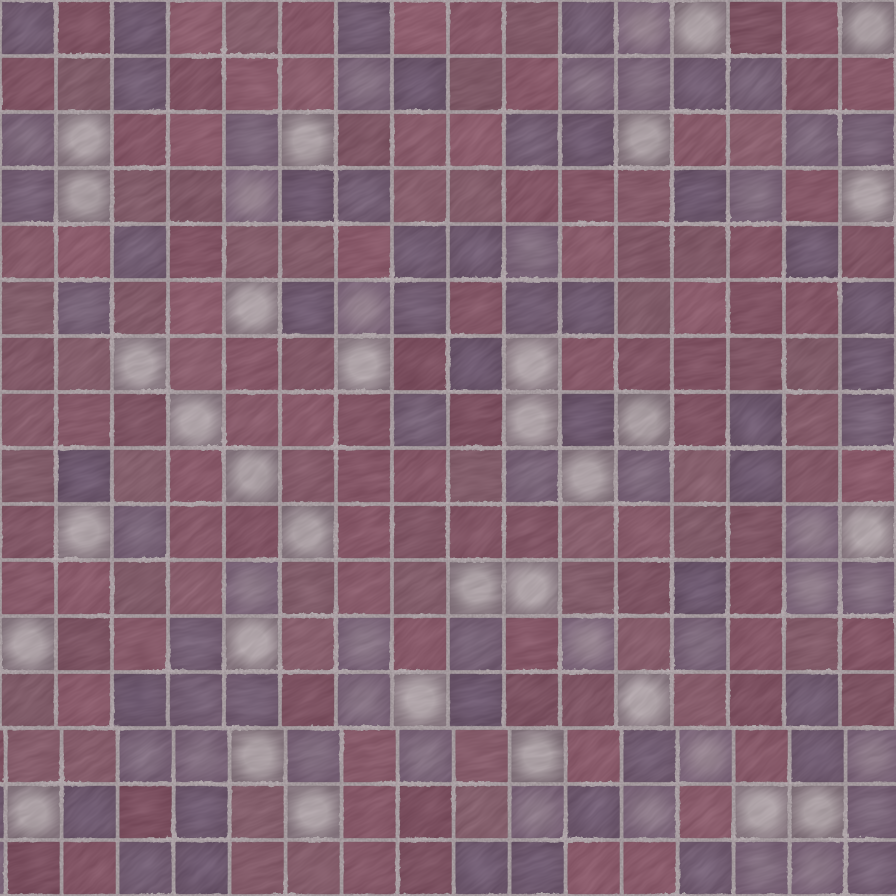
Write a three.js fragment shader that draws this pattern.

```glsl
// A 16 by 16 mosaic of rose, violet and pale stone tiles set in grey grout.
// Cell hashes choose each glaze; rotated gradient noise draws its brushed veins,
// and finer noise chips the edges of a rounded-box distance function.

varying vec2 vUv;

float hash(vec2 p) {
  p = fract(p * vec2(0.1031, 0.1137));
  p += dot(p, p.yx + 33.33);
  return fract((p.x + p.y) * p.x * 17.0);
}

vec2 gradient(vec2 cell) {
  float angle = 6.2832 * hash(cell + 71.0);
  return vec2(cos(angle), sin(angle));
}

float gradientNoise(vec2 p) {
  vec2 i = floor(p), f = fract(p);
  vec2 u = f * f * f * (f * (f * 6.0 - 15.0) + 10.0);
  vec2 e = vec2(1.0, 0.0);
  float low = mix(dot(gradient(i), f), dot(gradient(i + e), f - e), u.x);
  float high = mix(dot(gradient(i + e.yx), f - e.yx), dot(gradient(i + 1.0), f - 1.0), u.x);
  return mix(low, high, u.y);
}

// Veins stretched along a direction that differs from tile to tile
float brushedVeins(vec2 q, vec2 id) {
  float angle = mix(0.15, 0.8, hash(id + 13.0));
  float c = cos(angle), s = sin(angle);
  vec2 along = vec2(c * q.x + s * q.y, c * q.y - s * q.x);
  along += 0.03 * gradientNoise(q * 5.0 + id * 3.0);
  vec2 offset = id * 7.3 + 50.0;
  return gradientNoise(along * vec2(1.6, 8.0) + offset)
       + 0.6 * gradientNoise(along * vec2(3.0, 21.0) + offset);
}

vec3 glaze(vec2 q, vec2 id) {
  float kind = hash(id + 5.0);
  float shade = hash(id + 29.0);
  float tint = hash(id + 47.0);
  float glow = 1.0 - smoothstep(0.05, 0.62, length(q + 0.05 * (tint - 0.5)));

  vec3 rose = mix(vec3(0.53, 0.34, 0.41), vec3(0.62, 0.41, 0.48), shade);
  rose = mix(rose, vec3(0.56, 0.42, 0.47), 0.75 * tint * tint) + 0.025 * (glow - 0.5);

  vec3 violetRim = mix(vec3(0.43, 0.34, 0.43), vec3(0.53, 0.43, 0.52), shade);
  vec3 violetCore = mix(vec3(0.50, 0.41, 0.51), vec3(0.67, 0.59, 0.64), shade * shade);
  vec3 violet = mix(violetRim, violetCore, glow);

  vec3 pale = mix(vec3(0.58, 0.51, 0.55), vec3(0.77, 0.72, 0.74), min(1.0, glow * 1.35));
  pale -= 0.04 * shade;

  vec3 color = kind < 0.55 ? rose : (kind < 0.87 ? violet : pale);
  return color + 0.055 * brushedVeins(q, id);
}

void main() {
  // Grid, with the three lowest rows nudged sideways
  vec2 p = vUv * 16.0;
  p.x -= 0.1 * step(p.y, 3.0);
  vec2 id = floor(p) + 20.0;
  vec2 q = fract(p) - 0.5;

  // Rounded tile with patchy chipping, strongest along its lower edge
  float d = length(max(abs(q) - 0.445, 0.0)) - 0.022;
  float wear = smoothstep(-0.25, 0.4, gradientNoise(p * 1.3 + 90.0));
  wear *= mix(0.6, 1.0, smoothstep(0.3, -0.45 + 0.9, -q.y));
  float chips = gradientNoise(p * 13.0 + 200.0) + 0.5 * gradientNoise(p * 29.0 + 300.0);
  float edge = max(abs(q.x), abs(q.y)) - 0.467;
  d = max(d, edge + (0.012 + 0.055 * chips) * wear);

  // Glaze with a darkened rim
  vec3 tile = glaze(q, id);
  tile *= 1.0 - 0.13 * smoothstep(-0.07, 0.0, d);

  // Speckled grout, lighter in worn areas
  float speckle = gradientNoise(p * 24.0 + 400.0);
  vec3 grout = vec3(0.64, 0.60, 0.615) + 0.07 * speckle + 0.05 * wear;

  float cover = smoothstep(-0.014, 0.014, d);
  gl_FragColor = vec4(mix(tile, grout, cover), 1.0);
}
```
